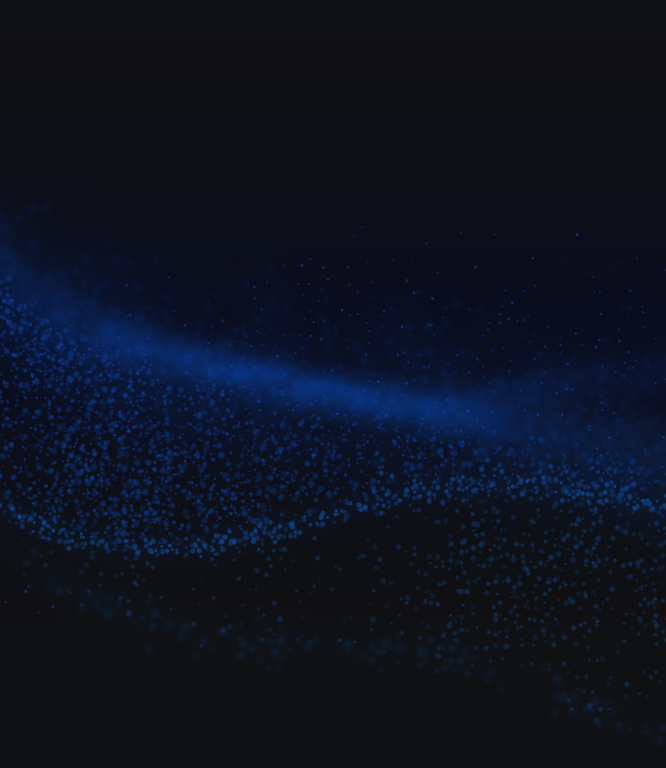
Reproduce this background procedurally as a WebGL 2 fragment shader.

```glsl
#version 300 es
precision highp float;
uniform vec2 u_resolution;
out vec4 fragColor;

const vec3 CHARCOAL = vec3(0.064, 0.066, 0.070);
const vec3 NAVY = vec3(0.040, 0.050, 0.114);
const vec3 COBALT = vec3(0.035, 0.225, 0.57);
const vec3 AZURE = vec3(0.05, 0.32, 0.66);
const vec3 ELECTRIC = vec3(0.06, 0.30, 0.80);

const int STRAND = 0, FIELD = 1, DEPTHS = 2, SPARKS = 3, FRINGE = 4, BLOOM = 5;

vec3 hash3(vec2 p) {
  vec3 q = fract(p.xyx * vec3(0.1031, 0.1030, 0.0973));
  q += dot(q, q.yxz + 33.33);
  return fract((q.xxy + q.yzz) * q.zyx);
}

float noise(vec2 p) {
  vec2 i = floor(p), f = fract(p);
  f = f * f * (3.0 - 2.0 * f);
  float low = mix(hash3(i).x, hash3(i + vec2(1, 0)).x, f.x);
  float high = mix(hash3(i + vec2(0, 1)).x, hash3(i + vec2(1, 1)).x, f.x);
  return mix(low, high, f.y);
}

float bell(float offset, float width) {
  float t = offset / width;
  return exp(-t * t);
}

// Heights of the three flowing curves
float bandHeight(float x) { return 0.57 - 0.165 * x + 0.085 * exp(-9.0 * x); }
float strandHeight(float x) {
  return 0.328 + 0.043 * cos((x - 0.76) * 5.82) + 0.03 * exp(-14.0 * x);
}
float fringeHeight(float x) {
  return 0.145 + 0.16 * exp(-5.5 * x) - 0.09 * smoothstep(0.65, 1.0, x);
}

// Chance that a particle of the given kind exists at a place
float density(int kind, vec2 uv) {
  float x = uv.x, y = uv.y;
  float toBand = bandHeight(x) - y;
  float toStrand = y - strandHeight(x);
  float toFringe = y - fringeHeight(x);
  float clump = 0.35 + 1.3 * noise(uv * 15.0);
  float right = smoothstep(0.6, 0.85, x);
  if (kind == STRAND) {
    return 0.85 * bell(toStrand, mix(0.010, 0.014, right)) + 0.16 * clump * bell(toStrand - 0.008, 0.035);
  }
  if (kind == FIELD) {
    float level = mix(0.75, 0.36, smoothstep(0.2, 0.6, x)) + 0.25 * right;
    return level * clump * smoothstep(-0.01, 0.05, toBand) * smoothstep(-0.02, 0.04, toStrand);
  }
  if (kind == DEPTHS) {
    float level = 0.24 + 0.34 * smoothstep(0.55, 0.8, x);
    float fade = mix(0.45, 1.0, smoothstep(0.08, 0.3, y));
    return level * fade * clump * smoothstep(0.0, 0.02, -toStrand) * smoothstep(-0.04, 0.02, toFringe);
  }
  if (kind == SPARKS) {
    float veil = 0.24 * bell(y - 0.50, 0.10) + 0.06 * bell(y - 0.64, 0.08) * smoothstep(0.2, 0.6, x);
    float plume = 0.28 * bell(x - 0.50, 0.09) * bell(y - 0.63, 0.085);
    float corner = 0.16 * bell(x - 0.04, 0.05) * bell(y - 0.22, 0.05);
    return veil + plume + corner;
  }
  if (kind == FRINGE) return 0.5 * clump * bell(toFringe, 0.024) * smoothstep(-0.05, 0.2, x);
  return 0.75 * bell(toBand, 0.045) + 0.3 * clump * bell(toBand + 0.06, 0.06);
}

// Jittered grid of discs; blur is the edge width as a share of the radius
float particles(vec2 p, float aspect, int kind, float cell, float radius, float blur, float pixel) {
  vec2 home = floor(p / cell);
  float light = 0.0;
  for (int j = -1; j <= 1; j++) {
    for (int i = -1; i <= 1; i++) {
      vec2 id = home + vec2(i, j);
      vec3 place = hash3(id + 37.0 * float(kind + 1));
      vec3 look = hash3(id + 311.0 + 53.0 * float(kind));
      vec2 center = (id + place.xy) * cell;
      float chance = density(kind, center / vec2(aspect, 1.0)) - 0.015;
      float size = radius * mix(0.6, 1.3, look.x);
      float edge = max(size * blur, 0.6 * pixel);
      float disc = 1.0 - smoothstep(size - edge, size + edge, length(p - center));
      float glow = mix(0.35, 1.0, look.y) * mix(0.7, 1.0, clamp(chance, 0.0, 1.0));
      light = max(light, disc * glow * step(place.z, chance));
    }
  }
  return light;
}

// Soft luminous mist around the main band
float mist(vec2 uv, vec2 p) {
  float x = uv.x, d = uv.y - bandHeight(x);
  float ends = min(smoothstep(0.30, 0.0, x) + smoothstep(0.58, 0.9, x), 1.0);
  float grain = 0.66 + 0.38 * noise(p * 38.0) + 0.30 * noise(p * 90.0);
  float core = mix(0.66, 0.19, ends) * bell(d, mix(0.026, 0.044, ends));
  float under = 0.17 * bell(d + 0.055, 0.055) * mix(1.0, 0.45, smoothstep(0.2, 0.6, x));
  float branch = 0.15 * smoothstep(0.5, 0.85, x) * bell(uv.y - 0.40 - 0.12 * x, 0.025);
  float over = 0.13 * bell(d - 0.06, 0.06) * noise(p * 17.0);
  return (core + under + branch) * grain + over;
}

void main() {
  vec2 uv = gl_FragCoord.xy / u_resolution;
  float aspect = u_resolution.x / u_resolution.y;
  float pixel = 1.0 / u_resolution.y;
  vec2 p = uv * vec2(aspect, 1.0);

  // Backdrop and mist
  vec3 color = mix(CHARCOAL, NAVY, bell(uv.y - 0.57, 0.24));
  color = mix(color, COBALT, mist(uv, p));
  float strandGlow = 0.08 * bell(uv.y - strandHeight(uv.x), 0.018);
  float fringeGlow = 0.04 * bell(uv.y - fringeHeight(uv.x), 0.025);
  color = mix(color, COBALT, strandGlow + fringeGlow);

  // Particles from the blurred distance to the sharp foreground
  color = mix(color, COBALT, 0.20 * particles(p, aspect, BLOOM, 0.013, 0.0055, 0.8, pixel));
  color = mix(color, AZURE, 0.19 * particles(p, aspect, FRINGE, 0.012, 0.005, 0.75, pixel));
  color = mix(color, COBALT, 0.72 * particles(p, aspect, FIELD, 0.0098, 0.0032, 0.6, pixel));
  color = mix(color, ELECTRIC, 0.50 * particles(p, aspect, FIELD, 0.0077, 0.0018, 0.5, pixel));
  color = mix(color, AZURE, 0.48 * particles(p, aspect, DEPTHS, 0.0098, 0.0028, 0.45, pixel));
  color = mix(color, AZURE, 0.72 * particles(p, aspect, STRAND, 0.0072, 0.0028, 0.4, pixel));
  color = mix(color, ELECTRIC, 0.72 * particles(p, aspect, SPARKS, 0.0105, 0.0015, 0.45, pixel));
  fragColor = vec4(color, 1.0);
}
```
